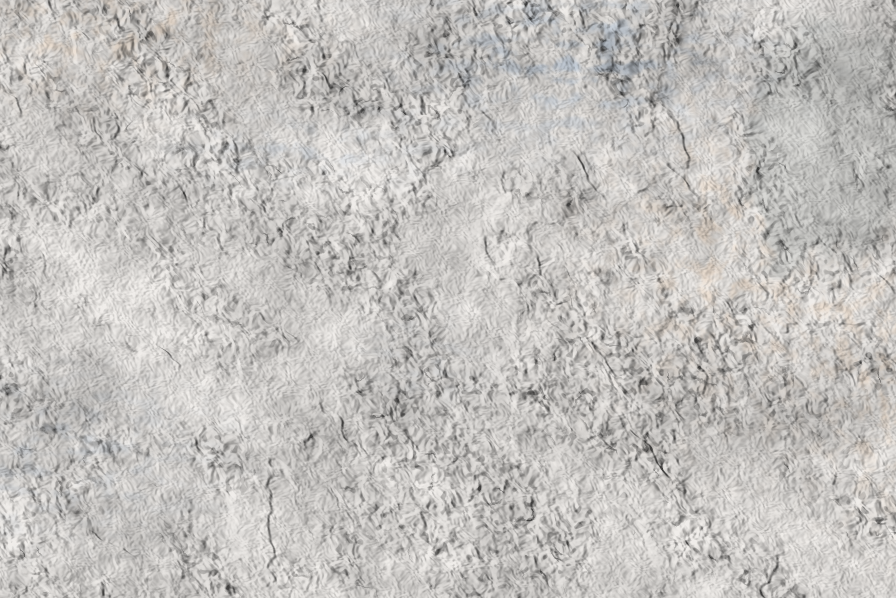
Give the GLSL for this texture, as a WebGL 1 fragment shader.

```glsl
precision highp float;
uniform vec2 u_resolution;

float hash(vec2 p) {
  vec3 q = fract(p.xyx * 0.1031);
  q += dot(q, q.yzx + 33.33);
  return fract((q.x + q.y) * q.z);
}

// Contribution of the random gradient at one lattice corner
float corner(vec2 cell, vec2 offset) {
  vec2 slope = vec2(hash(cell), hash(cell + 113.7)) * 2.0 - 1.0;
  return dot(slope, offset);
}

// Gradient noise, centred on 0.5
float noise(vec2 p) {
  vec2 i = floor(p), f = fract(p);
  vec2 u = f * f * f * (f * (f * 6.0 - 15.0) + 10.0);
  vec2 x = vec2(1.0, 0.0), y = vec2(0.0, 1.0);
  float low = mix(corner(i, f), corner(i + x, f - x), u.x);
  float high = mix(corner(i + y, f - y), corner(i + 1.0, f - 1.0), u.x);
  return 0.5 + 0.85 * mix(low, high, u.y);
}

float fbm(vec2 p) {
  float sum = 0.0, amp = 0.5;
  for (int i = 0; i < 5; i++) {
    sum += amp * noise(p);
    p = mat2(1.6, 1.2, -1.2, 1.6) * p + 17.3;
    amp *= 0.5;
  }
  return sum;
}

// Soft elliptical region
float blob(vec2 p, vec2 center, vec2 radius) {
  vec2 q = (p - center) / radius;
  return exp(-dot(q, q));
}

float segment(vec2 p, vec2 a, vec2 b) {
  vec2 d = b - a;
  return length(p - a - d * clamp(dot(p - a, d) / dot(d, d), 0.0, 1.0));
}

// Coordinates that draw features out from upper left to lower right
vec2 trowelled(vec2 p) {
  return vec2(0.55 * (p.x - p.y), 0.82 * (p.x + p.y));
}

// Where the plaster is crumbly (1) or smooth (0)
float roughness(vec2 p) {
  vec2 w = p + 0.14 * (vec2(fbm(p * 6.0), fbm(p * 6.0 + 40.0)) - 0.5);
  float r = smoothstep(0.36, 0.66, fbm(trowelled(p) * 8.0 + 8.0));
  r += 0.5 * smoothstep(0.06, 0.01, segment(w, vec2(0.16, 0.96), vec2(0.60, 0.50)));
  r += 0.5 * smoothstep(0.07, 0.01, segment(w, vec2(0.75, 1.0), vec2(0.64, 0.56)));
  r += 0.4 * blob(w, vec2(0.75, 0.18), vec2(0.25, 0.14));
  r += 0.4 * blob(w, vec2(1.08, 0.36), vec2(0.22, 0.12));
  r -= 0.4 * blob(w, vec2(0.30, 0.38), vec2(0.20, 0.14));
  r -= 0.5 * blob(w, vec2(0.80, 0.60), vec2(0.12, 0.09));
  return clamp(r, 0.0, 1.0);
}

// Relief: clods, grains, grit and the lips of flaking layers
float relief(vec2 p, float rough) {
  vec2 w = p + 0.016 * (vec2(noise(p * 34.0), noise(p * 34.0 + 50.0)) - 0.5);
  vec2 t = trowelled(w);
  float h = rough * 0.55 * smoothstep(0.40, 0.66, noise(t * 42.0));
  h += (0.20 + 0.50 * rough) * noise(t * 86.0 + 9.0);
  h += (0.20 + 0.26 * rough) * noise(t * 150.0 + 31.0);
  h += 0.20 * noise(mat2(0.8, 0.6, -0.6, 0.8) * w * 215.0 + 63.0);
  float broken = smoothstep(0.48, 0.60, noise(p * 6.0 + 70.0));
  h += 0.6 * broken * smoothstep(0.49, 0.51, fbm(trowelled(p) * 4.5 + 3.0));
  float ridge = segment(w + 0.05 * fbm(p * 9.0), vec2(0.20, 0.93), vec2(0.64, 0.52));
  return h + 0.35 * rough * smoothstep(0.016, 0.004, ridge);
}

void main() {
  vec2 p = gl_FragCoord.xy / u_resolution.y;
  float rough = roughness(p);

  // Raking light, mostly from the left
  float slope = relief(p, rough) - relief(p + vec2(-0.0036, 0.0012), rough);
  float tone = 0.815 - 0.035 * rough + 0.32 * (fbm(p * 5.0 + 60.0) - 0.5);
  tone += slope > 0.0 ? 0.12 * slope / (0.14 + slope) : 0.72 * slope;

  // Uneven pigment, dark pits and short broken crevices
  tone += 0.16 * (fbm(p * 60.0 + 5.0) - 0.5) + 0.12 * (noise(p * 24.0 + 77.0) - 0.5);
  float pit = smoothstep(0.60, 0.80, noise(p * 80.0 + 15.0));
  vec2 bent = p + 0.03 * (vec2(fbm(p * 40.0 + 7.0), fbm(p * 40.0 + 29.0)) - 0.5);
  float crevice = smoothstep(0.060, 0.015, abs(noise(trowelled(bent) * 27.0 + 44.0) - 0.5));
  crevice *= smoothstep(0.52, 0.74, noise(p * 34.0 + 81.0));
  tone -= (0.20 * pit + 0.24 * crevice) * (0.12 + 0.88 * rough);
  vec3 color = clamp(tone, 0.25, 0.93) * vec3(1.012, 1.0, 0.986);

  // Worn blue paint in level streaks
  float streak = smoothstep(0.44, 0.66, 0.4 * noise(p * vec2(14.0, 50.0)) + 0.6 * fbm(p * 30.0));
  float blue = blob(p, vec2(0.97, 0.91), vec2(0.26, 0.13))
             + 0.5 * blob(p, vec2(0.10, 0.24), vec2(0.22, 0.12))
             + 0.5 * blob(p, vec2(0.50, 0.75), vec2(0.18, 0.05))
             + 0.3 * blob(p, vec2(0.70, 0.40), vec2(0.09, 0.07));
  color *= mix(vec3(1.0), vec3(0.83, 0.88, 0.94), min(blue, 1.0) * streak);

  // Grey cement at the right, faint ochre stains around it
  float drift = 0.3 * (fbm(p * 8.0 + 25.0) - 0.5);
  float cement = smoothstep(0.35, 0.60, blob(p + drift, vec2(1.38, 0.76), vec2(0.16, 0.24)));
  color *= mix(vec3(1.0), vec3(0.90, 0.91, 0.91), cement);
  float ochre = blob(p, vec2(1.24, 0.58), vec2(0.22, 0.26))
              + blob(p, vec2(0.20, 0.95), vec2(0.30, 0.12))
              + blob(p, vec2(1.50, 0.36), vec2(0.12, 0.20));
  ochre *= smoothstep(0.40, 0.75, fbm(p * 30.0 + 90.0)) * (1.0 - cement);
  color *= mix(vec3(1.0), vec3(0.98, 0.93, 0.88), min(ochre, 1.0));

  gl_FragColor = vec4(color, 1.0);
}
```
